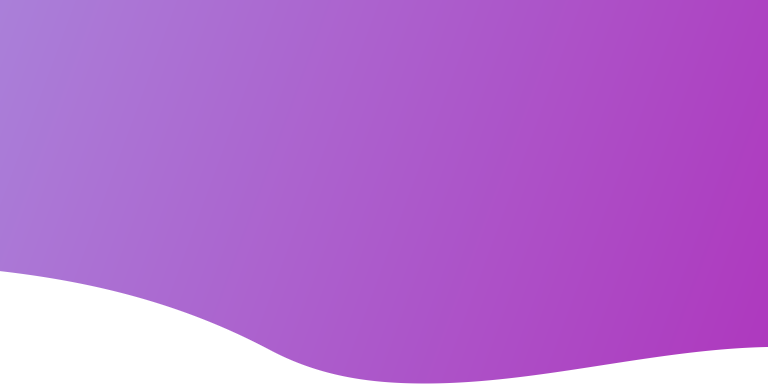
Reproduce this background procedurally as a Shadertoy shader.

```glsl
const vec3 LAVENDER = vec3(0.667, 0.500, 0.850);
const vec3 MAGENTA = vec3(0.682, 0.222, 0.746);
const vec3 PAPER = vec3(1.0);

// Gradient progress per unit of canvas, rightward and downward
const vec2 GRADIENT_AXIS = vec2(0.857, 0.158);

// Wave knots: x, height, slope
const vec3 LEFT_END = vec3(0.0, 0.294, -0.23);
const vec3 INFLECTION = vec3(0.3516, 0.0885, -1.06);
const vec3 TROUGH = vec3(0.5534, 0.0013, 0.0);
const vec3 RIGHT_END = vec3(1.0, 0.0964, 0.04);

// Cubic Hermite span between two knots
float hermite(vec3 a, vec3 b, float x) {
    float span = b.x - a.x;
    float t = (x - a.x) / span;
    float s = 1.0 - t;
    return mix(a.y, b.y, t * t * (3.0 - 2.0 * t))
         + span * t * s * (a.z * s - b.z * t);
}

float waveHeight(float x) {
    if (x < INFLECTION.x) return hermite(LEFT_END, INFLECTION, x);
    if (x < TROUGH.x) return hermite(INFLECTION, TROUGH, x);
    return hermite(TROUGH, RIGHT_END, x);
}

void mainImage(out vec4 fragColor, in vec2 fragCoord) {
    vec2 uv = fragCoord / iResolution.xy;

    // Slanted gradient from the top left corner
    float progress = dot(vec2(uv.x, 1.0 - uv.y), GRADIENT_AXIS);
    vec3 sky = mix(LAVENDER, MAGENTA, clamp(progress, 0.0, 1.0));

    // Antialiased wave edge
    float above = uv.y - waveHeight(uv.x);
    float edge = max(length(vec2(dFdx(above), dFdy(above))), 1e-5);
    float coverage = clamp(above / edge + 0.5, 0.0, 1.0);

    fragColor = vec4(mix(PAPER, sky, coverage), 1.0);
}
```
